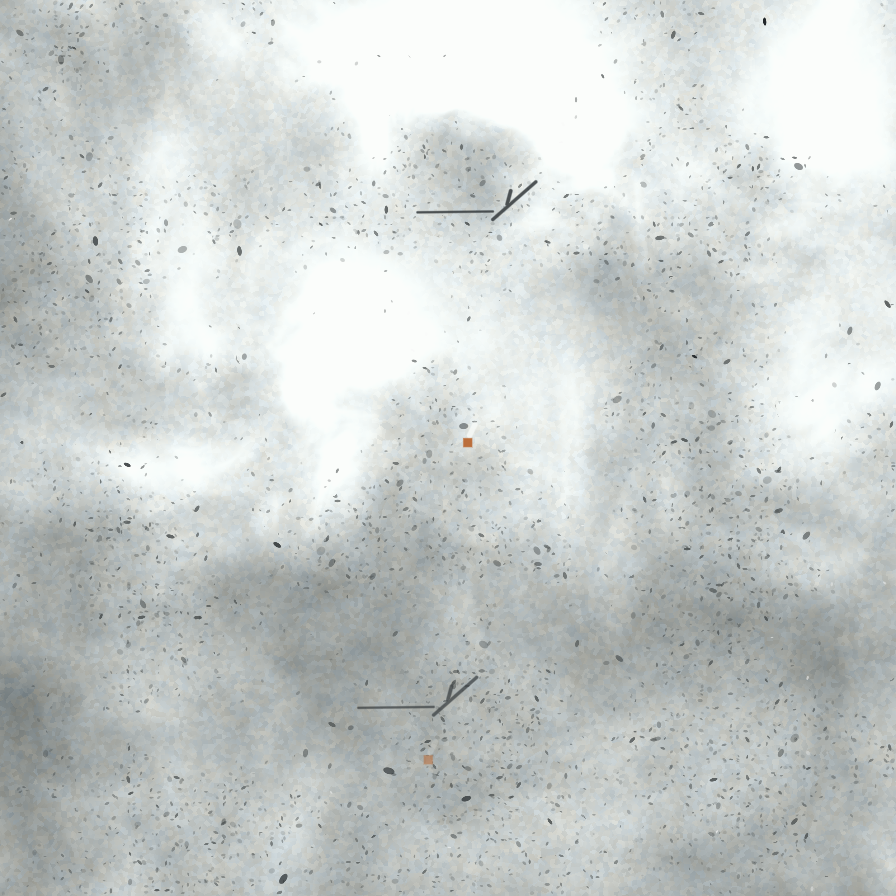
This texture is drawn by a WebGL 2 fragment shader. Its source:

```glsl
#version 300 es
precision highp float;
// Pale mottled plaster: soft grey and white clouds from warped, layered sines,
// fine cellular grain, scattered dark flecks, two thin twigs and two rust chips.
// Every part is placed in canvas units with the origin at the lower left.

uniform vec2 u_resolution;
out vec4 fragColor;

vec3 hash3(vec2 p) {
  vec3 q = fract(p.xyx * vec3(0.1031, 0.1030, 0.0973));
  q += dot(q, q.yxz + 33.33);
  return fract((q.xxy + q.yzz) * q.zyx);
}

// Layered sines, turned and bent at every octave; roughly -0.7 to 0.7.
float clouds(vec2 p) {
  float sum = 0.0, amp = 0.5;
  for (int i = 0; i < 6; i++) {
    p = mat2(0.8, 0.6, -0.6, 0.8) * p * 1.7 + 3.1;
    p += 0.45 * sin(p.yx + 1.3);
    sum += amp * sin(p.x) * sin(p.y);
    amp *= 0.58;
  }
  return sum;
}

// Random values of the nearest jittered cell point.
vec3 cellGrain(vec2 p) {
  vec2 cell = floor(p);
  float nearest = 9.0;
  vec3 grain = vec3(0.5);
  for (int y = -1; y <= 1; y++)
    for (int x = -1; x <= 1; x++) {
      vec2 id = cell + vec2(x, y);
      vec3 rnd = hash3(id);
      float d = length(id + rnd.xy - p);
      if (d < nearest) { nearest = d; grain = hash3(id + 71.7); }
    }
  return grain;
}

// Coverage of one small, randomly turned fleck per chosen cell.
float flecks(vec2 uv, float scale, float density, float size, float pixel) {
  vec2 p = uv * scale, id = floor(p);
  vec3 place = hash3(id + scale), look = hash3(id + scale + 19.3);
  vec2 d = p - id - mix(vec2(0.35), vec2(0.65), place.xy);
  float angle = 6.283 * look.x;
  d = mat2(cos(angle), sin(angle), -sin(angle), cos(angle)) * d;
  d.y *= 1.2 + 1.2 * look.y;
  float radius = size * (0.6 + 0.7 * look.z), blur = 0.7 * pixel * scale;
  float shape = 1.0 - smoothstep(radius - blur, radius + blur, length(d));
  return shape * step(place.z, density) * (0.3 + 0.7 * look.y);
}

float blob(vec2 p, vec2 centre, float radius) {
  vec2 d = (p - centre) / radius;
  return exp(-dot(d, d));
}

float segment(vec2 p, vec2 a, vec2 b) {
  vec2 ab = b - a;
  return length(p - a - ab * clamp(dot(p - a, ab) / dot(ab, ab), 0.0, 1.0));
}

void main() {
  vec2 uv = gl_FragCoord.xy / u_resolution;
  float pixel = 1.0 / min(u_resolution.x, u_resolution.y);

  // Broad light and shade, bent by the clouds
  float haze = clouds(uv * 6.0);
  float wisps = clouds(uv.yx * 15.0 + 4.0);
  vec2 bent = uv + 0.05 * vec2(haze, wisps);
  float rise = smoothstep(0.28, 0.66, bent.y + 0.08 * haze);
  float tone = 0.70 + 0.14 * rise + 0.17 * haze + 0.055 * wisps;
  tone -= (0.05 + 0.09 * rise) * smoothstep(0.25, 0.0, bent.x);
  tone += 0.27 * blob(bent, vec2(0.36, 0.63), 0.14);
  tone += 0.22 * blob(bent, vec2(0.64, 0.84), 0.10);
  tone += 0.20 * blob(bent, vec2(0.89, 0.84), 0.12);
  tone += 0.18 * blob(bent, vec2(0.47, 0.97), 0.16);
  tone += 0.10 * blob(bent, vec2(0.95, 0.44), 0.11);
  tone -= 0.20 * blob(bent, vec2(0.52, 0.82), 0.07);
  tone -= 0.13 * blob(bent, vec2(0.70, 0.67), 0.08);
  tone -= 0.10 * blob(bent, vec2(0.12, 0.91), 0.09);

  // Fine grain, fading out in the white areas
  float rough = 1.0 - 0.9 * smoothstep(0.88, 1.0, tone);
  vec3 fine = cellGrain(uv * 190.0) - 0.5;
  vec3 coarse = cellGrain(uv * 75.0) - 0.5;
  tone += rough * (0.055 * fine.x + 0.022 * coarse.x);
  vec3 color = vec3(tone) + vec3(-0.011, 0.011, 0.005);
  color += rough * 0.022 * (fine.y + coarse.y) * vec3(1.0, 0.1, -1.0);
  color = min(color, vec3(0.985, 0.993, 0.985));

  // Dark flecks in loose clusters, from many faint to few strong
  float cluster = smoothstep(-0.35, 0.5, clouds(uv * 8.0 + 9.0));
  cluster += 1.3 * blob(uv, vec2(0.58, 0.21), 0.05) + 0.8 * blob(uv, vec2(0.79, 0.31), 0.08);
  for (int i = 0; i < 4; i++) {
    float level = float(i);
    float density = rough * cluster * (0.20 - 0.045 * level);
    float cover = flecks(uv, 150.0 - 28.0 * level, density, 0.28, pixel);
    color = mix(color, vec3(0.27, 0.29, 0.29), cover * (0.45 + 0.13 * level));
  }
  color = mix(color, vec3(0.13, 0.15, 0.16), flecks(uv, 24.0, 0.035, 0.12, pixel));
  color = mix(color, vec3(0.97), 0.7 * flecks(uv, 47.0, 0.02, 0.11, pixel));

  // Twigs and rust chips, each with a fainter twin lower down
  for (int i = 0; i < 2; i++) {
    float twin = float(i);
    vec2 p = uv + twin * vec2(0.066, 0.553);
    float d = segment(p, vec2(0.466, 0.763), vec2(0.550, 0.764));
    d = min(d, segment(p, vec2(0.550, 0.755), vec2(0.598, 0.797)) - 0.0006);
    d = min(d, segment(p, vec2(0.566, 0.772), vec2(0.570, 0.787)) - 0.0008);
    float twig = 1.0 - smoothstep(0.0003, 0.0012 + pixel, d);
    color = mix(color, vec3(0.20, 0.22, 0.23), twig * (0.85 - 0.15 * twin));

    vec2 q = uv - vec2(0.522, 0.506) + twin * vec2(0.044, 0.354);
    float tip = 1.0 - smoothstep(0.002, 0.003 + pixel, segment(q, vec2(0.002, 0.008), vec2(0.008, 0.020)));
    float chip = 1.0 - smoothstep(0.004, 0.005 + pixel, max(abs(q.x), abs(q.y)));
    color = mix(color, vec3(0.97, 0.98, 0.97), tip * (0.8 - 0.6 * twin));
    color = mix(color, vec3(0.72, 0.38, 0.16), chip * (0.9 - 0.4 * twin));
  }
  fragColor = vec4(clamp(color, 0.0, 1.0), 1.0);
}
```
